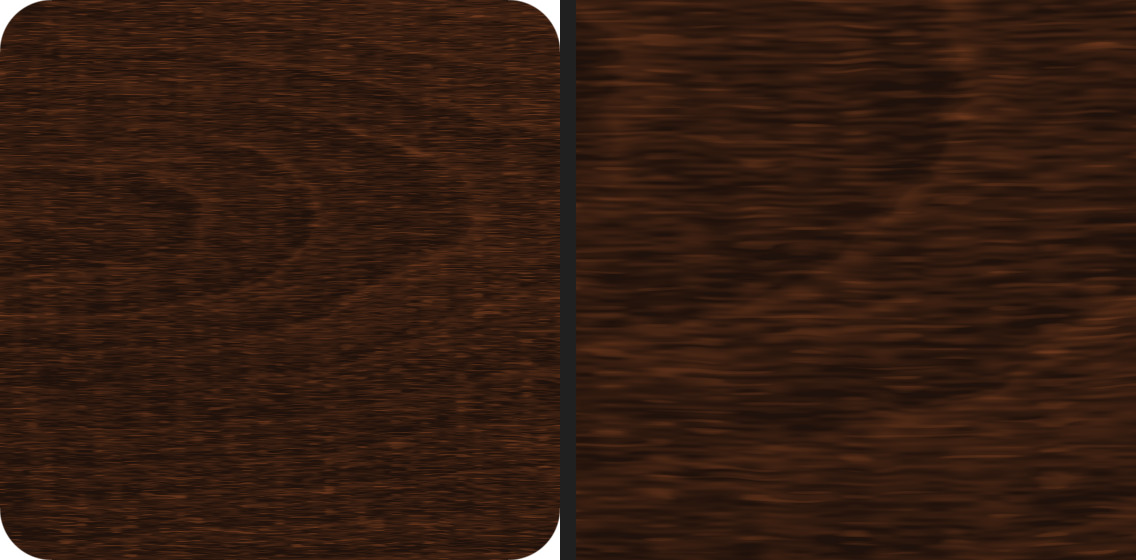
Left: the whole. Right: its middle third, enlarged.
Write a WebGL 1 fragment shader that draws this texture.

```glsl
precision highp float;
// Dark polished wood board with rounded corners and a cathedral grain figure.
// Parabolic growth rings, stretched noise streaks and fine fibres add up to
// one tone value, which is then mapped from shadow brown to copper.

uniform vec2 u_resolution;

const vec3 SHADOW = vec3(0.136, 0.074, 0.045);
const vec3 COPPER = vec3(0.385, 0.200, 0.103);
const vec3 BACKDROP = vec3(1.0);
const float CORNER_RADIUS = 0.092;

float hash(vec2 cell) {
  return fract(sin(dot(cell, vec2(127.1, 311.7))) * 43758.5453);
}

float noise(vec2 p) {
  vec2 cell = floor(p);
  vec2 f = fract(p);
  f = f * f * (3.0 - 2.0 * f);
  float low = mix(hash(cell), hash(cell + vec2(1.0, 0.0)), f.x);
  float high = mix(hash(cell + vec2(0.0, 1.0)), hash(cell + 1.0), f.x);
  return mix(low, high, f.y);
}

float fbm(vec2 p) {
  float sum = 0.0;
  float weight = 0.5;
  for (int i = 0; i < 4; i++) {
    sum += weight * noise(p);
    p = p * 2.03 + vec2(17.3, 9.1);
    weight *= 0.5;
  }
  return sum / 0.9375;
}

// Noise in -0.5..0.5, stretched by unequal frequencies along x and y.
float streak(vec2 p, vec2 frequency, float seed) {
  return noise(p * frequency + seed) - 0.5;
}

// Nested arches that point right and flatten into level lines on the left.
float archDistance(vec2 p, vec2 heart) {
  vec2 d = p - heart;
  float reach = 0.5 * (d.x + sqrt(d.x * d.x + 0.02));
  return sqrt(d.y * d.y + 0.09 * reach);
}

// Each ring darkens outwards and ends in a thin light rim.
float growthRings(float phase, vec2 p) {
  float s = fract(phase);
  float dark = smoothstep(0.45, 0.9, s) * (1.0 - smoothstep(0.93, 1.0, s));
  float rim = smoothstep(0.0, 0.05, s) * (1.0 - smoothstep(0.04, 0.2, s));
  float strength = 0.35 + 0.75 * noise(p * vec2(3.0, 9.0) + 41.0);
  return strength * (0.28 * rim - 0.15 * dark);
}

// Short bright strands scattered along the grain.
float flecks(vec2 p, vec2 frequency, float seed) {
  return smoothstep(0.64, 0.92, noise(p * frequency + seed));
}

float roundedBox(vec2 p, float halfSize, float radius) {
  vec2 q = abs(p) - halfSize + radius;
  return length(max(q, 0.0)) + min(max(q.x, q.y), 0.0) - radius;
}

float woodTone(vec2 p) {
  // Gentle waviness bends all the fibres together.
  vec2 grain = p;
  grain.y += 0.012 * (fbm(p * vec2(4.0, 6.0)) - 0.5);
  grain.y += 0.0016 * streak(p, vec2(45.0, 60.0), 5.0);

  float warp = 1.1 * (fbm(p * vec2(2.2, 4.0) + 3.0) - 0.5);
  warp += 0.09 * streak(p, vec2(26.0, 150.0), 23.0);
  float phase = 15.0 * archDistance(p, vec2(0.25, 0.61)) + 0.5 + warp;

  float tone = 0.235 + growthRings(phase, p);
  tone += 0.14 * (fbm(grain * vec2(2.5, 9.0) + 11.0) - 0.5);

  // Streaks from broad to hair-thin.
  tone += 0.10 * streak(grain, vec2(4.0, 50.0), 31.0);
  tone += 0.10 * streak(grain, vec2(12.0, 150.0), 57.0);
  tone += 0.34 * streak(grain, vec2(34.0, 350.0), 73.0);
  tone += 0.46 * streak(grain, vec2(62.0, 500.0), 37.0);

  // The heart of the figure is calmer than the board's edges.
  vec2 fromHeart = (p - vec2(0.45, 0.5)) * vec2(2.2, 3.2);
  float calm = exp(-dot(fromHeart, fromHeart));
  float sheen = mix(0.52, 0.36, calm);
  tone += sheen * flecks(grain, vec2(34.0, 380.0), 91.0);
  tone += 0.3 * sheen * flecks(grain, vec2(14.0, 190.0), 19.0);
  tone -= 0.02 * calm;

  // Small dark knot.
  vec2 knot = (p - vec2(0.37, 0.635)) * vec2(24.0, 32.0);
  tone -= 0.11 * exp(-dot(knot, knot));

  // Light falls from the upper right.
  return tone + 0.06 * (p.x - 0.45) + 0.11 * (p.y - 0.5);
}

void main() {
  vec2 p = gl_FragCoord.xy / u_resolution;
  float pixel = 1.0 / min(u_resolution.x, u_resolution.y);

  float tone = clamp(woodTone(p), -0.06, 1.2);
  vec3 wood = mix(SHADOW, COPPER, tone);

  float edge = roundedBox(p - 0.5, 0.5, CORNER_RADIUS);
  float outside = smoothstep(-pixel, pixel, edge);
  // Only the corners are cut; straight sides run to the canvas border.
  vec2 side = abs(p - 0.5) - 0.5 + CORNER_RADIUS;
  outside *= step(0.0, min(side.x, side.y));
  gl_FragColor = vec4(mix(wood, BACKDROP, outside), 1.0);
}
```
